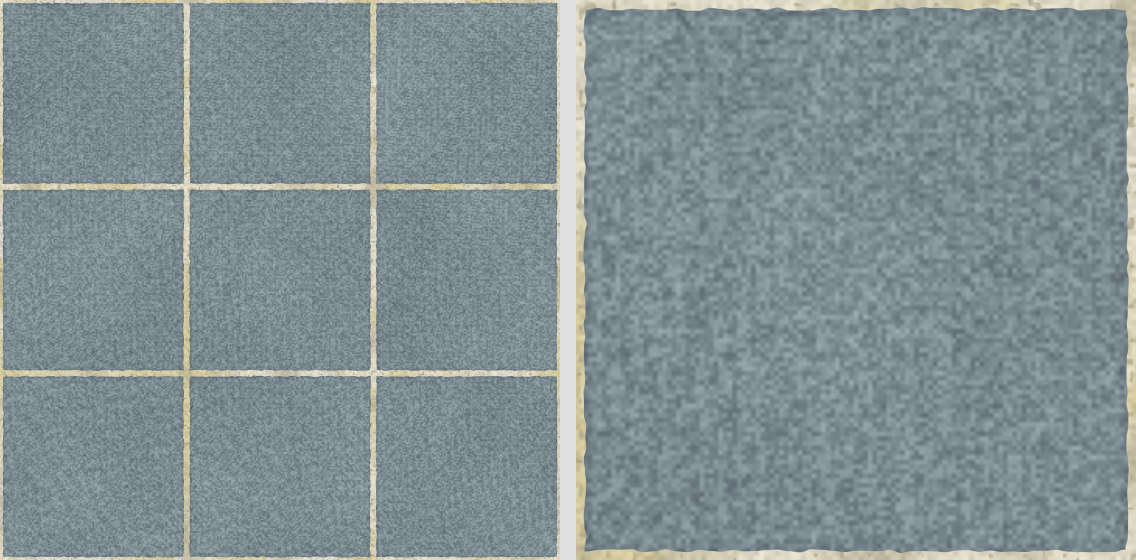
Left: the whole. Right: its middle third, enlarged.
Give the GLSL for this texture, as a WebGL 1 fragment shader.

```glsl
precision highp float;

// Square blue-grey ceramic tiles in a 3 by 3 grid with narrow cream grout.
// Wrapping value noise gives the glaze its fine grain and faint wear, and
// stains the grout with yellow patches, chalky spots and dark pits.

uniform vec2 u_resolution;

#define TILES 3.0
#define GROUT_WIDTH 0.032       // share of one tile pitch
#define EDGE_RAGGEDNESS 0.007
#define GRAIN_CELLS 360.0       // grain cells across the canvas
#define GRAIN_CONTRAST 2.2
#define WEAR_CONTRAST 0.55
#define GLAZE_DARK vec3(0.435, 0.490, 0.520)
#define GLAZE_LIGHT vec3(0.545, 0.610, 0.630)
#define GROUT_PALE vec3(0.87, 0.85, 0.77)
#define GROUT_YELLOW vec3(0.83, 0.79, 0.62)
#define GROUT_DIRT vec3(0.69, 0.66, 0.55)

float hash(vec2 p) {
  return fract(sin(dot(p, vec2(127.1, 311.7))) * 43758.5453);
}

// Value noise that wraps after the given number of cells across the canvas.
float noise(vec2 uv, float cells, float seed) {
  vec2 p = uv * cells;
  vec2 i = floor(p);
  vec2 f = fract(p);
  f = f * f * (3.0 - 2.0 * f);
  vec2 a = mod(i, cells) + seed;
  vec2 b = mod(i + 1.0, cells) + seed;
  return mix(mix(hash(a), hash(vec2(b.x, a.y)), f.x),
             mix(hash(vec2(a.x, b.y)), hash(b), f.x), f.y);
}

// Broad, soft patches built from three octaves.
float patches(vec2 uv, float cells, float seed) {
  float sum = 0.0;
  float weight = 0.5;
  for (int k = 0; k < 3; k++) {
    sum += weight * noise(uv, cells, seed);
    cells *= 2.0;
    weight *= 0.5;
    seed += 19.7;
  }
  return sum / 0.875;
}

vec3 glazeColor(vec2 uv, float edge) {
  float grain = 0.68 * noise(uv, GRAIN_CELLS, 3.1)
              + 0.32 * noise(uv, floor(GRAIN_CELLS * 0.55), 41.3) - 0.5;
  float wear = patches(uv, 8.0, 7.9) - 0.5;
  float tileTone = hash(floor(uv * TILES) + 5.3) - 0.5;
  float tone = 0.5 + GRAIN_CONTRAST * grain + WEAR_CONTRAST * wear + 0.1 * tileTone;
  // Slight shade where the glaze rolls off beside the joint.
  tone -= 0.4 * (1.0 - smoothstep(0.0, 0.02, edge));
  return mix(GLAZE_DARK, GLAZE_LIGHT, tone);
}

vec3 groutColor(vec2 uv) {
  float stain = smoothstep(0.38, 0.66, patches(uv, 14.0, 23.7));
  float chalk = smoothstep(0.56, 0.76, patches(uv, 7.0, 61.9));
  float dirt = smoothstep(0.55, 0.80, patches(uv, 18.0, 83.1));
  float pit = smoothstep(0.68, 0.92, noise(uv, 250.0, 11.3));
  vec3 color = mix(GROUT_PALE, GROUT_YELLOW, stain);
  color = mix(color, vec3(0.85, 0.84, 0.80), chalk);
  color = mix(color, GROUT_DIRT, max(0.55 * dirt, 0.75 * pit));
  return color + 0.12 * (noise(uv, 320.0, 29.5) - 0.5);
}

void main() {
  vec2 uv = gl_FragCoord.xy / u_resolution;
  float pixel = TILES / min(u_resolution.x, u_resolution.y);

  // Distance from the nearest joint's edge, in tile pitches.
  vec2 cell = fract(uv * TILES);
  vec2 toJoint = min(cell, 1.0 - cell);
  float ragged = EDGE_RAGGEDNESS * (noise(uv, 150.0, 53.7) - 0.5);
  float edge = min(toJoint.x, toJoint.y) - 0.5 * GROUT_WIDTH + ragged;

  float tile = smoothstep(-0.7 * pixel, 0.7 * pixel, edge);
  vec3 color = mix(groutColor(uv), glazeColor(uv, edge), tile);
  gl_FragColor = vec4(clamp(color, 0.0, 1.0), 1.0);
}
```
